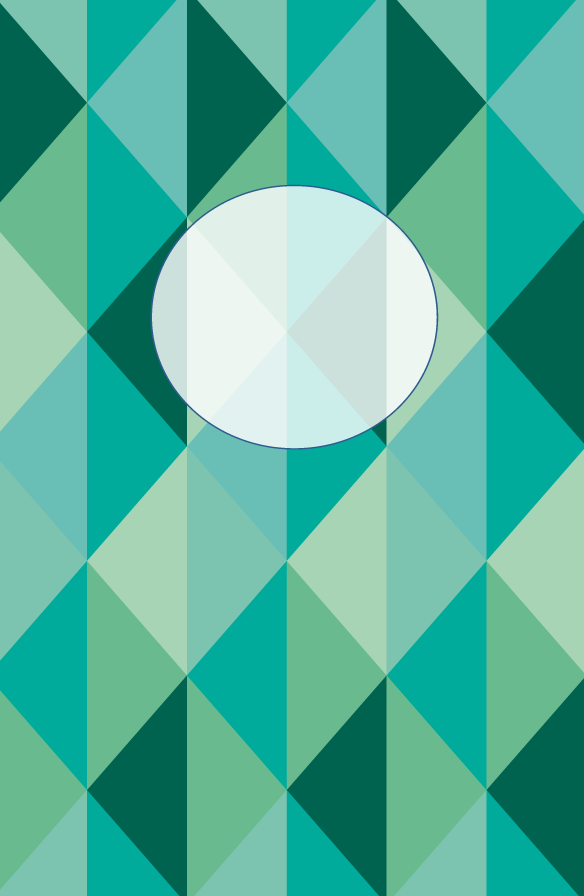
Write a Shadertoy shader that draws this background.

```glsl
// Harlequin wall of green triangles with a translucent white oval on top.
// Mirrored columns fold onto one strip, where each triangle is picked by its
// band number; a small grid of samples per pixel smooths every edge.

const vec3 TEAL  = vec3(0.00, 0.67, 0.61);
const vec3 DARK  = vec3(0.00, 0.39, 0.31);
const vec3 GREEN = vec3(0.41, 0.73, 0.56);
const vec3 PALE  = vec3(0.65, 0.83, 0.71);
const vec3 AQUA  = vec3(0.41, 0.75, 0.71);
const vec3 MINT  = vec3(0.49, 0.77, 0.69);

// Colours from top to bottom: even entries lie against the fold line,
// odd entries touch it with their tip.
const vec3 RIGHT_SIDE[9] = vec3[9](TEAL, AQUA, TEAL, DARK, TEAL, PALE, GREEN, DARK, TEAL);
const vec3 LEFT_SIDE[9]  = vec3[9](MINT, DARK, GREEN, PALE, AQUA, MINT, TEAL, GREEN, MINT);

vec3 triangles(vec2 uv) {
    // Signed distance to the nearest fold line, -1 to 1
    float side = 2.0 * (fract((uv.x - 0.149) / 0.342 + 0.5) - 0.5);
    float row = (0.8854 - uv.y) / 0.2557;
    float nearestTip = floor(row + 0.5);
    bool insideTip = abs(row - nearestTip) < 0.5 * abs(side);
    int band = insideTip ? 2 * int(nearestTip) + 1 : 2 * int(floor(row)) + 2;
    band = clamp(band, 0, 8);
    return side > 0.0 ? RIGHT_SIDE[band] : LEFT_SIDE[band];
}

vec3 scene(vec2 uv) {
    vec3 color = triangles(uv);
    // Veiled oval with a thin blue rim
    float oval = length((uv - vec2(0.504, 0.646)) / vec2(0.245, 0.147)) - 1.0;
    if (oval < 0.0) color = mix(color, vec3(1.0), 0.8);
    if (abs(oval) < 0.0055) color = vec3(0.18, 0.36, 0.56);
    return color;
}

void mainImage(out vec4 fragColor, in vec2 fragCoord) {
    const int GRID = 4;
    vec3 sum = vec3(0.0);
    for (int j = 0; j < GRID; j++) {
        for (int i = 0; i < GRID; i++) {
            vec2 offset = (vec2(i, j) + 0.5) / float(GRID) - 0.5;
            sum += scene((fragCoord + offset) / iResolution.xy);
        }
    }
    fragColor = vec4(sum / float(GRID * GRID), 1.0);
}
```
